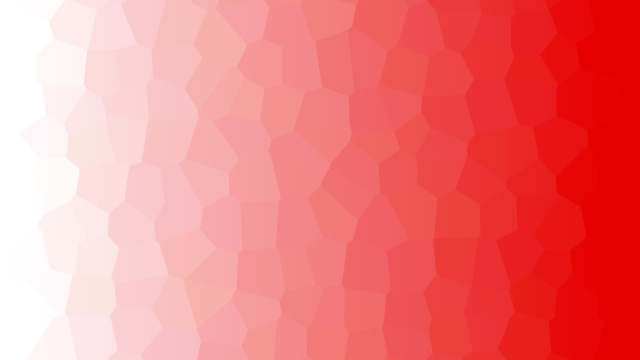
Write a WebGL 2 fragment shader that draws this background.

```glsl
#version 300 es
precision highp float;
// Mosaic of irregular flat cells fading from white on the left to deep red on the right.
uniform vec2 u_resolution;
out vec4 fragColor;

vec2 hash2(vec2 p) {
    vec3 q = fract(p.xyx * vec3(0.1031, 0.1030, 0.0973));
    q += dot(q, q.yzx + 33.33);
    return fract((q.xx + q.yz) * q.zy);
}

// One jittered site per grid square
vec2 cellSite(vec2 id) {
    return id + 0.5 + 0.82 * (hash2(id + 17.0) - 0.5);
}

// White to red ramp, t runs from the left edge to the right edge
vec3 ramp(float t) {
    float white = clamp(1.06 - 1.14 * t, 0.0, 1.0);
    return mix(vec3(0.902, 0.0, 0.0), vec3(1.0), white);
}

// Mostly flat cell colour with a slight slope and a faint warm or cool tint
vec3 cellColor(vec2 id, float x, float width) {
    float t = mix(cellSite(id).x, x, 0.2) / width;
    vec2 vary = hash2(id + 71.0) - 0.5;
    float tint = 0.02 * vary.y * smoothstep(0.0, 0.2, t) * smoothstep(1.0, 0.8, t);
    return ramp(t + 0.025 * vary.x) + vec3(0.0, -tint, tint);
}

void main() {
    float rows = 9.2;
    vec2 p = gl_FragCoord.xy / u_resolution.y * rows;
    float width = rows * u_resolution.x / u_resolution.y;

    // Find the two nearest sites
    vec2 nearId = vec2(0.0), nextId = vec2(0.0);
    float nearD = 1e3, nextD = 1e3;
    for (int j = -2; j <= 2; j++) {
        for (int i = -2; i <= 2; i++) {
            vec2 id = floor(p) + vec2(i, j);
            vec2 toSite = cellSite(id) - p;
            float d = dot(toSite, toSite);
            if (d < nearD) {
                nextD = nearD;
                nextId = nearId;
                nearD = d;
                nearId = id;
            } else if (d < nextD) {
                nextD = d;
                nextId = id;
            }
        }
    }

    // Distance to the shared border gives a one pixel blend
    float border = 0.5 * (nextD - nearD) / distance(cellSite(nearId), cellSite(nextId));
    float pixel = rows / u_resolution.y;
    float blend = clamp(0.5 - border / pixel, 0.0, 0.5);
    vec3 color = mix(cellColor(nearId, p.x, width), cellColor(nextId, p.x, width), blend);
    fragColor = vec4(clamp(color, 0.0, 1.0), 1.0);
}
```
